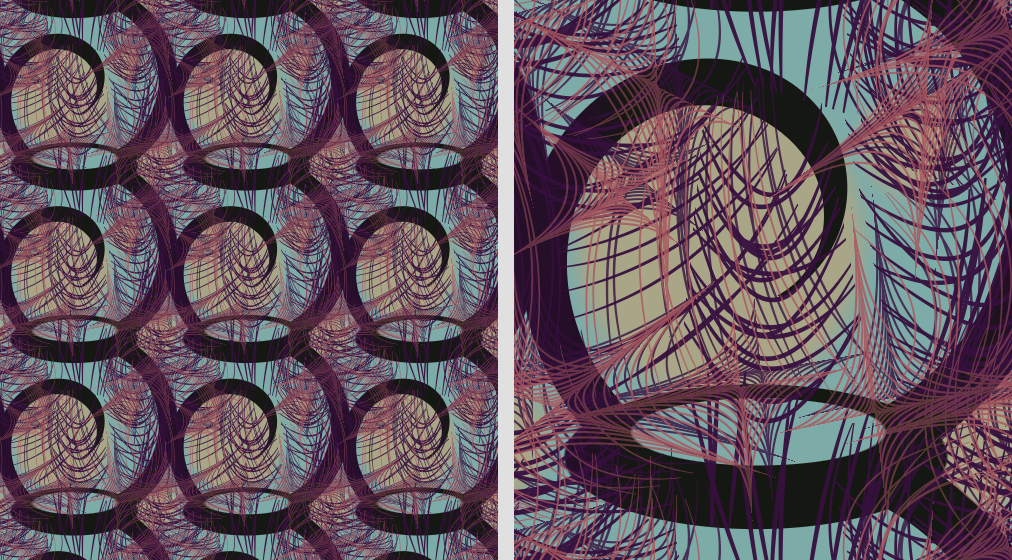
Left: the whole. Right: its middle third, enlarged.
A Shadertoy shader for this pattern:

```glsl
const float TILES_DOWN = 3.247;
const vec3 TEAL = vec3(.49, .67, .66);
const vec3 CREAM = vec3(.66, .65, .53);
const vec3 INK = vec3(.08, .09, .07);
const vec3 PLUM = vec3(.21, .06, .24);
const vec3 ROSE = vec3(.66, .34, .37);

float hash(float n) { return fract(sin(n * 12.9898) * 43758.5453); }

// Tile coordinates nearest to a centre
vec2 wrapNear(vec2 p, vec2 centre) { return fract(p - centre + .5) - .5; }

float fill(float dist, float aa) { return clamp(.5 - dist / aa, 0., 1.); }

float ellipseDist(vec2 p, vec2 radii) {
    return (length(p / radii) - 1.) * min(radii.x, radii.y);
}

// Band that widens as it unwinds from a thin tail
float spiralDist(vec2 p) {
    float turn = mod(1.08 - atan(p.y, p.x), 6.28318);
    float radius = .2 + .0019 * turn * turn * turn;
    float halfWidth = mix(.004, .046, smoothstep(0., 2.4, turn));
    return max(abs(length(p) - radius) - halfWidth, (turn - 5.5) * .4);
}

// Bundle of sagging threads strung between two rails
float strands(vec2 p, vec4 railA, vec4 railB, float sag, int count, float width, float aa) {
    vec2 centre = .25 * (railA.xy + railA.zw + railB.xy + railB.zw);
    p = wrapNear(p, centre) + centre;
    float cover = 0.;
    for (int i = 0; i < count; i++) {
        float seed = float(i) + 7. * railA.x + 3. * railB.w;
        vec2 k = (float(i) + 2. * vec2(hash(seed), hash(seed + 31.7)) - .5) / float(count);
        vec2 a = mix(railA.xy, railA.zw, k.x);
        vec2 chord = mix(railB.xy, railB.zw, k.y) - a;
        float len = length(chord);
        vec2 dir = chord / len;
        float t = dot(p - a, dir) / len;
        float bend = 4. * sag * (.5 + hash(seed + 5.3));
        float slope = bend * (1. - 2. * t) / len;
        float offset = dot(p - a, vec2(-dir.y, dir.x)) - bend * t * (1. - t);
        float dist = abs(offset) / sqrt(1. + slope * slope);
        float taper = width * (.4 + 2.4 * t * (1. - t));
        cover = max(cover, fill(dist - taper, aa) * step(abs(t - .5), .5));
    }
    return cover;
}

// Nested curves tangent to two spikes that share a corner
float web(vec2 p, vec2 corner, vec2 spikeA, vec2 spikeB, float aa) {
    vec2 shift = .3 * (spikeA + spikeB);
    mat2 toSpikes = inverse(mat2(spikeA, spikeB));
    vec2 q = toSpikes * (wrapNear(p, corner + shift) + shift);
    if (min(q.x, q.y) <= .00001) return 0.;
    vec2 root = sqrt(q);
    float level = root.x + root.y;
    float rate = 12. * length((.5 / root) * toSpikes);
    float dist = abs(fract(level * 12.) - .5) / rate;
    return fill(dist - .002, aa) * step(level, 1.);
}

// Three webs around one corner
float star(vec2 p, vec2 corner, vec4 spikes, float aa) {
    vec2 a = spikes.xy * 1.2, b = spikes.zw * 1.2;
    float c = max(web(p, corner, a, b, aa), web(p, corner, b, -.6 * a, aa));
    return max(c, web(p, corner, -.6 * b, a, aa));
}

// Teal and cream ground
vec3 ground(vec2 p) {
    float disc = ellipseDist(wrapNear(p, vec2(.36, .55)), vec2(.27, .3));
    float patchA = length(wrapNear(p, vec2(.73, .36))) - .09;
    float patchB = length(wrapNear(p, vec2(.89, .93))) - .13;
    return mix(CREAM, TEAL, smoothstep(-.03, .04, min(disc, min(patchA, patchB))));
}

// Dark spiral, side arc and pierced oval
float darkBands(vec2 p, float aa) {
    float spiral = spiralDist(wrapNear(p, vec2(.38, .48)));
    vec2 side = wrapNear(p, vec2(.95, .45)) + vec2(.485, -.015);
    float arc = max(abs(length(side) - .51) - .055, .2 - side.x);
    float oval = ellipseDist(wrapNear(p, vec2(.43, .965)), vec2(.37, .14));
    float lens = ellipseDist(wrapNear(p, vec2(.435, .917)), vec2(.245, .065));
    return fill(max(min(min(spiral, arc), oval), -lens), aa);
}

float plumThreads(vec2 p, float w, float aa) {
    float c = strands(p, vec4(.33, .3, .29, .72), vec4(.56, .3, .64, .74), .15, 15, w, aa);
    c = max(c, strands(p, vec4(.6, .3, .7, .8), vec4(.9, .2, .96, .62), .16, 15, w, aa));
    c = max(c, strands(p, vec4(.02, .42, .1, .88), vec4(.4, .18, .52, .5), .05, 12, w * .7, aa));
    c = max(c, strands(p, vec4(-.16, -.1, -.1, .35), vec4(.25, -.05, .32, .42), .08, 13, w * .8, aa));
    c = max(c, strands(p, vec4(.32, -.18, .75, -.12), vec4(.4, .24, .6, .3), .01, 9, w, aa));
    c = max(c, strands(p, vec4(.58, 0, .64, .35), vec4(.98, -.02, .94, .4), .1, 13, w * .8, aa));
    c = max(c, strands(p, vec4(.6, -.1, .95, -.1), vec4(.7, .4, .98, .5), .07, 14, w * .6, aa));
    c = max(c, strands(p, vec4(.8, .76, .72, 1.15), vec4(1.1, .78, 1.22, 1.08), .1, 14, w, aa));
    c = max(c, strands(p, vec4(.72, .88, .84, .8), vec4(.84, .45, .97, .36), .02, 6, w, aa));
    return max(c, strands(p, vec4(.3, .8, .42, .8), vec4(.33, 1.1, .38, 1.1), 0., 3, w, aa));
}

float roseThreads(vec2 p, float w, float aa) {
    float c = star(p, vec2(.17, .46), vec4(-.18, -.15, -.2, .11), aa);
    c = max(c, star(p, vec2(.24, .25), vec4(.02, .42, -.24, -.12), aa));
    c = max(c, star(p, vec2(.4, .83), vec4(-.34, .06, .02, .22), aa));
    c = max(c, star(p, vec2(.04, .87), vec4(.28, -.22, .38, .12), aa));
    c = max(c, star(p, vec2(.96, .84), vec4(0, -.25, -.32, .09), aa));
    c = max(c, star(p, vec2(.92, .14), vec4(.07, .3, -.33, .1), aa));
    c = max(c, star(p, vec2(.76, .27), vec4(-.28, .18, -.02, .32), aa));
    c = max(c, star(p, vec2(.66, .88), vec4(-.04, -.35, .28, -.06), aa));
    c = max(c, strands(p, vec4(.2, .3, .45, .25), vec4(.12, .85, .7, .85), .05, 12, w, aa));
    c = max(c, strands(p, vec4(-.2, .7, .05, .75), vec4(-.1, 1.15, .3, 1), .1, 14, w, aa));
    c = max(c, strands(p, vec4(.62, .3, .85, .42), vec4(.8, -.1, 1.05, .1), -.1, 13, w, aa));
    c = max(c, strands(p, vec4(-.15, .3, .1, .35), vec4(0, -.1, .3, .05), .08, 12, w, aa));
    return max(c, strands(p, vec4(.6, .55, .9, .2), vec4(.65, .9, .98, .85), -.08, 11, w, aa));
}

void mainImage(out vec4 fragColor, in vec2 fragCoord) {
    // Tile space, measured down from the top left
    float aa = TILES_DOWN / iResolution.y;
    vec2 p = vec2(fragCoord.x, iResolution.y - fragCoord.y) * aa;
    float dark = darkBands(p, aa);
    float leftShade = 1. - smoothstep(.05, .2, abs(wrapNear(p, vec2(.01)).x));
    vec3 color = mix(ground(p), mix(INK, PLUM * .75, leftShade * .8), dark);
    // Plum echo of the rose webs, then both sets of threads
    color = mix(color, PLUM, roseThreads(p + vec2(-.04, .03), .0025, aa) * .8);
    color = mix(color, PLUM, plumThreads(p, .0045, aa) * .95);
    color = mix(color, ROSE, roseThreads(p, .0018, aa) * mix(.85, .5, dark));
    fragColor = vec4(color, 1.);
}
```
